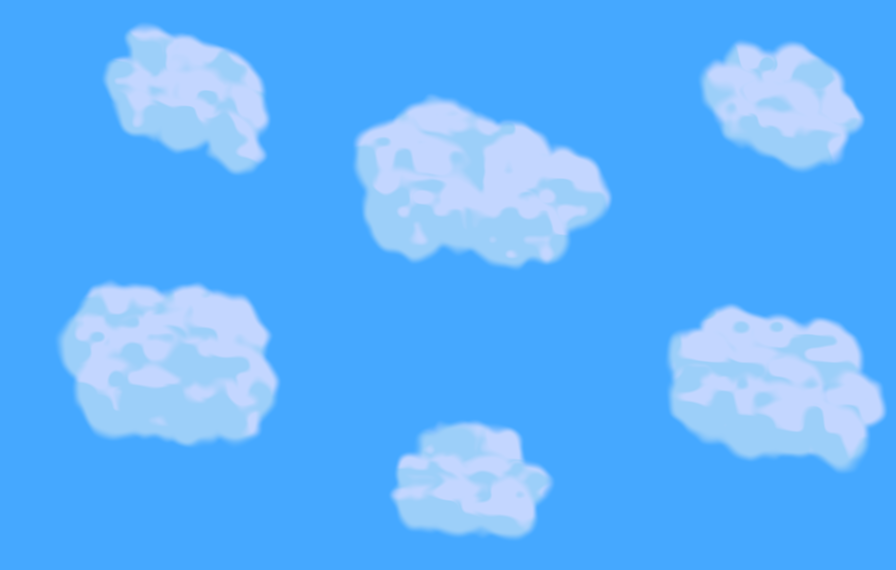
A WebGL 2 fragment shader for this texture:

```glsl
#version 300 es
precision highp float;

uniform vec2 u_resolution;
out vec4 fragColor;

const vec3 SKY = vec3(0.27, 0.66, 1.0);
const vec3 SHADE = vec3(0.61, 0.81, 0.975);
const vec3 LIT = vec3(0.765, 0.84, 1.0);

vec2 hash22(vec2 p) {
    vec3 q = fract(p.xyx * vec3(0.1031, 0.1030, 0.0973));
    q += dot(q, q.yzx + 33.33);
    return fract((q.xx + q.yz) * q.zy);
}

// Two independent channels of smooth value noise
vec2 noise(vec2 p) {
    vec2 cell = floor(p), f = fract(p);
    f = f * f * (3.0 - 2.0 * f);
    return mix(mix(hash22(cell), hash22(cell + vec2(1, 0)), f.x),
               mix(hash22(cell + vec2(0, 1)), hash22(cell + vec2(1, 1)), f.x), f.y);
}

// Paints one cloud over the colour, d is the offset from its centre
vec3 paintCloud(vec3 color, vec2 d, vec2 halfSize, vec2 seed) {
    float soft = max(0.009, 1.0 / u_resolution.y);
    float tilt = mix(0.08, 0.34, hash22(seed + 5.0).x);
    vec2 grain = noise(d * vec2(32.0, 40.0) + seed * 17.0 + 60.0) - 0.5;
    vec2 q = d + 0.012 * (noise(d * 38.0 + seed * 23.0 + 90.0) - 0.5);
    q.y += tilt * q.x;

    // Puffs in three staggered rows, from the back at the top to the front
    for (int i = 0; i < 12; i++) {
        int row = i / 4;
        vec2 rnd = hash22(seed * 31.0 + float(i) * 7.0 + 3.0);
        float reach = row == 0 ? 0.48 : row == 1 ? 0.74 : 0.58;
        vec2 center = vec2((float(i % 4) - 1.5) / 1.5 * reach, 0.52 - 0.52 * float(row));
        center = (center + 0.24 * (rnd - 0.5)) * halfSize;
        float radius = halfSize.y * mix(0.4, 0.6, hash22(rnd * 91.0 + seed).x);

        vec2 local = (q - center) / radius;
        float light = dot(local, vec2(0.35, 0.75)) + 1.5 * grain.x + 0.5 * (rnd.y - 0.5);
        vec3 puff = mix(SHADE, LIT, smoothstep(-0.1, 0.3, light));
        float cover = 1.0 - smoothstep(-soft, soft, length(q - center) - radius);
        color = mix(color, puff, cover);
    }
    return color;
}

void main() {
    vec2 period = vec2(u_resolution.x / u_resolution.y, 1.0);
    vec2 p = gl_FragCoord.xy / u_resolution.y;
    vec3 color = SKY;

    // Three columns by two rows, the middle column hangs lower
    for (int i = 0; i < 6; i++) {
        vec2 id = vec2(i % 3, i / 3);
        float drop = 0.12 * cos(2.0944 * (id.x - 1.0));
        vec2 center = vec2((id.x + 0.6) / 3.0 * period.x, 0.28 + 0.5 * id.y - drop);
        center += 0.05 * (hash22(id + 11.0) - 0.5);

        // Large and small clouds alternate like a checkerboard
        bool large = (i % 3 + i / 3) % 2 == 0;
        vec2 halfSize = large ? vec2(0.2, 0.123) : vec2(0.126, 0.092);
        halfSize *= mix(0.94, 1.08, hash22(id + 29.0).x);

        // Nearest copy on the torus
        vec2 d = p - center;
        d -= period * round(d / period);
        if (length(d) < 0.4) color = paintCloud(color, d, halfSize, id + 1.0);
    }
    fragColor = vec4(color, 1.0);
}
```
